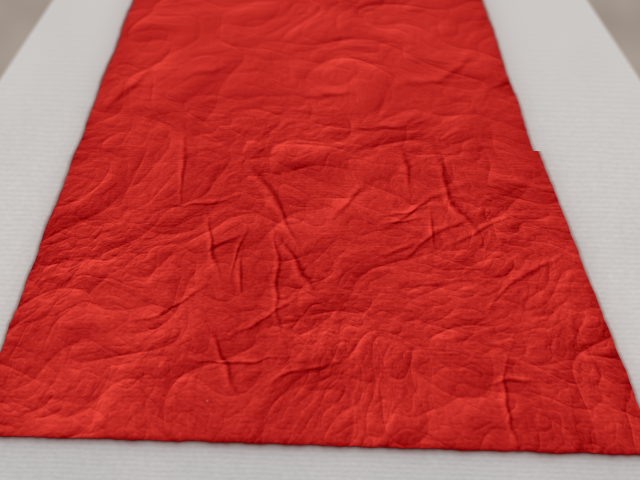
Write a Shadertoy shader that draws this texture.

```glsl
// A crumpled red paper sheet lying in perspective on pale ribbed paper.
// Creased gradient noise is lit from above, long folds are scattered by a loop,
// and the detail softens towards the far (upper) end.
#define RED    vec3(0.76, 0.168, 0.148)
#define DEEP   vec3(0.64, 0.085, 0.085)
#define DARK   vec3(0.26, 0.09, 0.08)
#define WHITE  vec3(0.80, 0.785, 0.775)
#define GREY   vec3(0.745, 0.735, 0.735)
#define TABLE  vec3(0.63, 0.58, 0.54)
#define RELIEF 0.30
#define FOLDS  34
#define FOLD_DEPTH 1.5
#define GRAIN  0.40

vec2 hash2(vec2 p) {
    vec3 a = fract(p.xyx * vec3(0.1031, 0.1030, 0.0973));
    a += dot(a, a.yzx + 33.33);
    return fract((a.xx + a.yz) * a.zy);
}

float corner(vec2 cell, vec2 offset) {
    float angle = 6.2832 * hash2(cell).x;
    return dot(vec2(cos(angle), sin(angle)), offset);
}

// Gradient noise, roughly -0.7 to 0.7
float noise(vec2 p) {
    vec2 i = floor(p), f = p - i;
    vec2 u = f * f * f * (f * (f * 6.0 - 15.0) + 10.0);
    vec2 e = vec2(1.0, 0.0);
    return mix(mix(corner(i, f), corner(i + e, f - e), u.x),
               mix(corner(i + e.yx, f - e.yx), corner(i + 1.0, f - 1.0), u.x), u.y);
}

// Height of the paper: soft bulges cut by sharp valleys
float crumple(vec2 q, float far) {
    q += 0.10 * vec2(noise(q * 3.0 + 40.0), noise(q * 3.0 + 71.0));
    q = q * 3.4 + 20.0;
    float height = 0.0, amp = 0.25;
    for (int i = 0; i < 5; i++) {
        float n = noise(q);
        height += amp * (0.8 * n - 0.32 * exp(-9.0 * abs(n)));
        q = mat2(0.8, 0.6, -0.6, 0.8) * q * 1.9 + 13.7;
        amp *= mix(0.52, 0.38, far);
    }
    return height;
}

// Long folds: a dark valley with a lit lip, mostly rising to the right
float folds(vec2 p, float far) {
    p += 0.022 * vec2(noise(p * 8.0 + 5.0), noise(p * 8.0 + 31.0));
    p += 0.007 * vec2(noise(p * 27.0 + 3.0), noise(p * 27.0 + 57.0));
    float shade = 0.0;
    for (int i = 0; i < FOLDS; i++) {
        vec2 place = hash2(vec2(float(i) + 3.0, 17.0));
        vec2 form = hash2(vec2(float(i) + 8.0, 91.0));
        float angle = (i % 3 == 0 ? 1.75 : 0.45) + 0.9 * (form.x - 0.5);
        vec2 d = p - vec2(0.22 + 0.88 * place.x, 0.14 + 0.72 * place.y);
        float c = cos(angle), s = sin(angle);
        d = vec2(c * d.x + s * d.y, c * d.y - s * d.x);
        d.y += 3.0 * (place.x - 0.5) * d.x * d.x;
        float taper = 1.0 - smoothstep(0.0, 0.05 + 0.11 * form.y, abs(d.x));
        float across = d.y / mix(0.0026 + 0.0022 * form.x, 0.008, far);
        float lip = across - 1.9;
        shade += taper * (0.5 * exp(-0.35 * lip * lip) - exp(-across * across));
    }
    return shade * mix(1.0, 0.45, far);
}

// Pale backing paper with fine horizontal ribs, and the table behind it
vec3 backing(vec2 p, float far) {
    float shade = 1.0 - smoothstep(0.08, 0.32, p.y) + 0.5 * noise(p * 5.0);
    vec3 color = mix(WHITE, GREY, clamp(shade, 0.0, 1.0));
    float ribs = sin(600.0 * (p.y + 0.03 * p.x) + 2.0 * noise(p * 14.0));
    float fibre = noise(p * vec2(90.0, 150.0)) + 0.6 * noise(p * 45.0);
    color += (1.0 - far) * (0.009 * ribs + 0.022 * fibre);
    float side = min(p.x, 4.0 / 3.0 - p.x);
    float beyond = p.y - 0.835 - 1.5 * side;
    vec3 table = TABLE + 0.05 * noise(p * 12.0);
    return mix(color, table, smoothstep(-0.012, 0.012, beyond));
}

void mainImage(out vec4 fragColor, in vec2 fragCoord) {
    vec2 p = fragCoord / iResolution.xy * vec2(4.0 / 3.0, 1.0);
    float far = smoothstep(0.50, 1.05, p.y);

    // Paper coordinates seen in perspective
    float scale = 1.064 - 0.546 * p.y;
    vec2 q = vec2(p.x - 0.645, 2.0) / scale;

    // Signed distance inside the sheet, with a small step in its right side
    float wobble = 0.004 * noise(p * 16.0) + 0.0015 * noise(p * 60.0);
    float left = 0.278 - 0.379 * (1.0 - p.y);
    float right = p.y > 0.686 ? 1.003 + 0.344 * (1.0 - p.y)
                              : 1.120 + 0.397 * (0.686 - p.y);
    float sides = 0.93 * min(p.x - left, right - p.x) + wobble;
    float front = p.y - 0.092 + 0.03 * p.x + wobble;
    float inside = min(sides, front);

    // Relief shading
    float reach = mix(0.005, 0.022, far);
    vec2 toLight = vec2(-0.45, 0.89);
    float slope = (crumple(q, far) - crumple(q + toLight * reach, far)) / reach;
    float strength = 0.85 + 0.6 * noise(p * 3.5 + 9.0);
    float light = 0.82 + RELIEF * strength * slope;
    light += FOLD_DEPTH * folds(p, far);
    light += 0.45 * noise(p * 2.6 + 4.0) + 0.25 * (p.y - 0.45);

    // Weave, grain and darker rims
    float weave = sin(q.y * 520.0 + 3.0 * noise(q * 20.0)) * (0.5 + noise(q * 9.0));
    float grain = noise(q * vec2(110.0, 150.0)) + 0.7 * noise(q * 62.0);
    light += (1.0 - far) * (GRAIN * grain + 0.12 * weave);
    light -= 0.5 * exp(-max(sides, 0.0) / 0.03);
    light -= 1.6 * exp(-max(front, 0.0) / 0.006);

    vec3 sheet = max(mix(DEEP, RED, clamp(light, -1.2, 2.2)), 0.0);
    sheet = mix(sheet, DARK, 0.8 * smoothstep(0.7, 3.0, -light));
    float fleck = smoothstep(0.60, 0.70, noise(q * 48.0 + 7.0));
    sheet = mix(sheet, WHITE, 0.35 * fleck * (1.0 - far));

    // Backing with the contact shadow of the sheet
    vec3 color = backing(p, far);
    float shadow = 0.85 * exp(min(front, 0.0) / 0.006);
    shadow *= smoothstep(-0.01, 0.01, sides);
    shadow += 0.12 * exp(min(inside, 0.0) / 0.02);
    color = mix(color, DARK, min(shadow, 0.9));

    float blur = max(mix(0.0015, 0.005, far), 0.8 / iResolution.y);
    color = mix(color, sheet, smoothstep(-blur, blur, inside));
    fragColor = vec4(clamp(color, 0.0, 1.0), 1.0);
}
```
